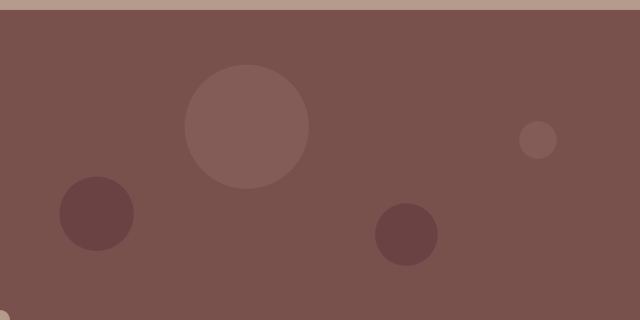
This background is drawn by a Shadertoy shader. Its source:

```glsl
// Antialiased coverage of a signed distance, negative inside
float coverage(float dist, float pixel) {
    return 1.0 - smoothstep(-0.75 * pixel, 0.75 * pixel, dist);
}

float discDistance(vec2 p, vec2 center, float radius) {
    return length(p - center) - radius;
}

void mainImage(out vec4 fragColor, in vec2 fragCoord) {
    // Canvas height is one unit
    float pixel = 1.0 / iResolution.y;
    vec2 p = fragCoord * pixel;

    vec3 lightBrown = vec3(0.512, 0.355, 0.341);
    vec3 darkBrown = vec3(0.418, 0.259, 0.263);
    vec3 trim = vec3(0.710, 0.604, 0.557);
    vec3 color = vec3(0.469, 0.314, 0.299);

    // Discs: center, radius, and tone (1 light, 0 dark)
    vec4 discs[4] = vec4[4](
        vec4(0.771, 0.604, 0.194, 1.0),
        vec4(1.681, 0.5625, 0.0586, 1.0),
        vec4(0.302, 0.332, 0.116, 0.0),
        vec4(1.270, 0.267, 0.0977, 0.0));
    for (int i = 0; i < 4; i++) {
        vec4 disc = discs[i];
        vec3 tone = mix(darkBrown, lightBrown, disc.w);
        color = mix(color, tone, coverage(discDistance(p, disc.xy, disc.z), pixel));
    }

    // Top band and rounded lower left corner
    float trimDistance = min(0.969 - p.y, discDistance(p, vec2(0.0), 0.031));
    color = mix(color, trim, coverage(trimDistance, pixel));

    fragColor = vec4(color, 1.0);
}
```
